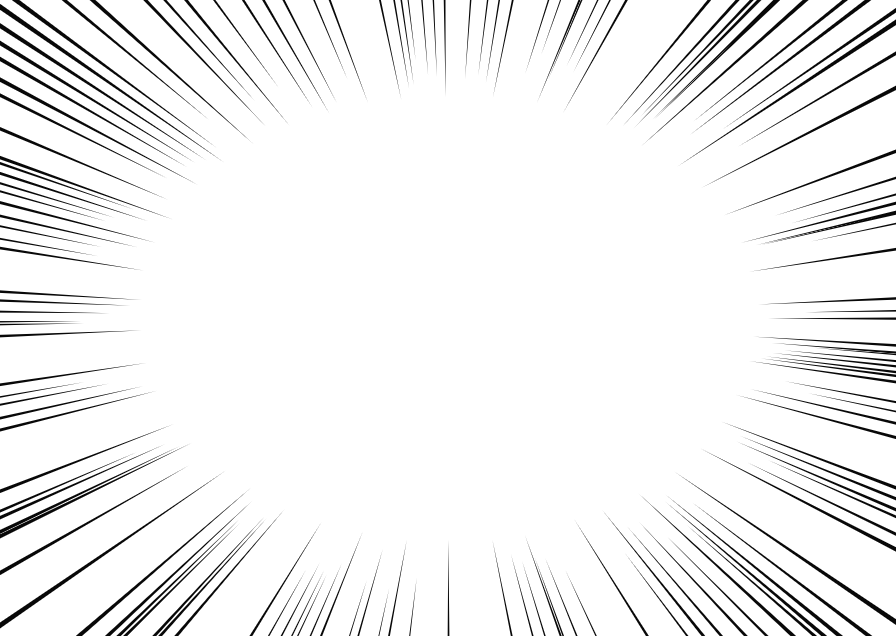
Reproduce this background procedurally as a Shadertoy shader.

```glsl
// Black focus lines on white paper, all aimed at the centre of the canvas.
// Clusters of tapered strokes are spread around an empty ellipse; each stroke
// starts as a fine point near the ellipse and widens steadily outward.

#define CLUSTERS 46.0
#define STROKES 4
#define OPENING vec2(0.480, 0.346)
#define TAPER 0.009
#define SPACING 0.24
#define SKIP_CHANCE 0.18
#define INK vec3(0.03)
#define PAPER vec3(1.0)

const float TAU = 6.2831853;

float hash(vec2 seed) {
    vec3 q = fract(vec3(seed.xyx) * vec3(0.1031, 0.1030, 0.0973));
    q += dot(q, q.yzx + 33.33);
    return fract((q.x + q.y) * q.z);
}

// Coverage of one tapered radial stroke over a pixel-wide box.
float stroke(vec2 p, float angle, float start, float pixel) {
    vec2 tip = OPENING * vec2(cos(angle), sin(angle)) * start;
    vec2 dir = normalize(tip);
    float along = dot(p - tip, dir);
    float across = abs(p.x * dir.y - p.y * dir.x);
    float halfWidth = TAPER * max(along, 0.0);
    float overlap = min(across + 0.5 * pixel, halfWidth)
                  - max(across - 0.5 * pixel, -halfWidth);
    return clamp(overlap / pixel, 0.0, 1.0);
}

// A long leading stroke followed by shorter ones on one side.
float cluster(vec2 p, float cell, float pixel) {
    float id = mod(cell, CLUSTERS);
    float side = hash(vec2(id, 7.0)) < 0.5 ? -1.0 : 1.0;
    float lead = cell + 0.5 + 0.3 * (hash(vec2(id, 3.0)) - 0.5);
    float ink = 0.0;
    for (int i = 0; i < STROKES; i++) {
        float n = float(i);
        if (i > 0 && hash(vec2(id, n + 20.0)) < SKIP_CHANCE) continue;
        float jitter = 0.12 * (hash(vec2(id, n + 40.0)) - 0.5);
        float angle = (lead + side * n * SPACING + jitter) * TAU / CLUSTERS;
        float start = 1.0 + 0.02 * hash(vec2(id, 11.0));
        if (i > 0) start += 0.03 + 0.2 * hash(vec2(id, n + 60.0));
        ink = max(ink, stroke(p, angle, start, pixel));
    }
    return ink;
}

void mainImage(out vec4 fragColor, in vec2 fragCoord) {
    float pixel = 1.0 / iResolution.y;
    vec2 p = (fragCoord - 0.5 * iResolution.xy) * pixel;

    // Angle in the stretched space of the ellipse picks the cluster.
    vec2 q = p / OPENING;
    float ink = 0.0;
    if (dot(q, q) > 0.9) {
        float cell = floor(atan(q.y, q.x) / TAU * CLUSTERS);
        for (int k = -1; k <= 1; k++)
            ink = max(ink, cluster(p, cell + float(k), pixel));
    }
    fragColor = vec4(mix(PAPER, INK, ink), 1.0);
}
```
